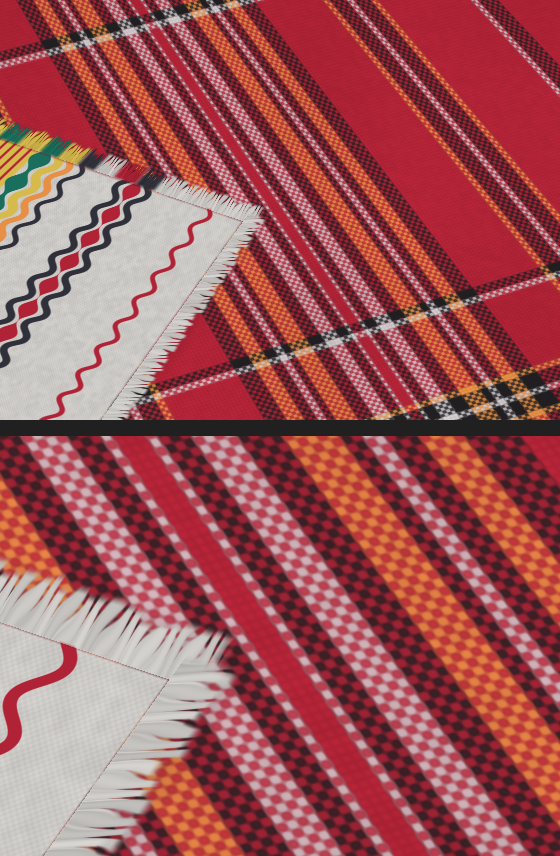
Top: the whole. Bottom: its middle third, enlarged.
Give the GLSL for this texture, as a Shadertoy shader.

```glsl
// A red tartan cloth seen at a slant, with a cream fringed mat over its lower left.
// The tartan is a soft checker of warp and weft threads coloured by stripe counts;
// the mat has its own slanted axes, embroidered waves and layered fringe strands.

#define THREAD 0.0082        // width of a tartan thread
#define WEAVE_CONTRAST 0.66  // how far the upper thread hides the lower
#define WARP_CENTRE 0.321    // mirror axis of the warp stripes
#define HEM 0.583            // right hem of the mat
#define FRINGE 0.054         // longest fringe strand
#define STRAND 0.0125        // spacing of fringe strands
#define WAVE_PERIOD 0.073    // length of one embroidered wave
#define MAT_WEAVE 0.0065     // thread spacing of the mat
#define TAU 6.28318

const vec3 RED = vec3(0.69, 0.135, 0.21);
const vec3 BLACK = vec3(0.13, 0.12, 0.13);
const vec3 WHITE = vec3(0.80, 0.78, 0.79);
const vec3 ORANGE = vec3(0.90, 0.56, 0.27);
const vec3 CREAM = vec3(0.825, 0.815, 0.80);
const vec3 YELLOW = vec3(0.84, 0.73, 0.30);
const vec3 GREEN = vec3(0.10, 0.43, 0.36);
const vec3 NAVY = vec3(0.19, 0.19, 0.23);

float hash(vec2 p) {
    return fract(sin(dot(p, vec2(127.1, 311.7))) * 43758.5);
}

float noise(vec2 p) {
    vec2 i = floor(p), f = fract(p);
    f = f * f * (3.0 - 2.0 * f);
    return mix(mix(hash(i), hash(i + vec2(1, 0)), f.x),
               mix(hash(i + vec2(0, 1)), hash(i + vec2(1, 1)), f.x), f.y);
}

// Soft mask of lo < x < hi, with edge softness e
float band(float x, float lo, float hi, float e) {
    return smoothstep(lo - e, lo + e, x) * (1.0 - smoothstep(hi - e, hi + e, x));
}

vec3 dye(float black, float white, float orange) {
    return mix(mix(mix(RED, BLACK, black), WHITE, white), ORANGE, orange);
}

// Stripes are counted in threads outward from the mirror axis
vec3 warpColour(float n, float e) {
    float black = band(n, 2.0, 35.0, e) + band(n, 55.0, 71.0, e) + band(n, 98.0, 106.0, e);
    float white = band(n, 2.0, 3.0, e) + band(n, 6.0, 10.0, e) + band(n, 21.0, 23.0, e)
                + band(n, 62.0, 64.0, e) + band(n, 98.0, 100.0, e);
    float k = abs(n - 63.0);
    float orange = band(n, 14.0, 19.0, e) + band(n, 26.0, 30.0, e) + band(k, 6.0, 8.0, e);
    return dye(black, white, orange);
}

vec3 weftColour(float n, float e) {
    float line = n < 70.0 ? n - 15.0 : n - 125.0;  // two thin lines
    float k = abs(n - 163.0);                      // one wide stripe
    return dye(band(line, 0.0, 3.0, e) + band(k, -1.0, 8.0, e),
               band(line, 3.0, 5.0, e) + band(k, -1.0, 1.0, e), band(k, 6.0, 8.0, e));
}

vec3 tartan(vec2 p, float px) {
    float u = (p.x - 0.58 * p.y) / (1.0 + 0.30 * p.y);
    float v = (p.y + 0.253 * p.x) / (1.0 - 0.0485 * p.x);
    vec2 n = vec2(abs(u - WARP_CENTRE) / THREAD + 0.5, v / THREAD);
    float e = 0.25 + 0.5 * px / THREAD;
    vec2 s = sin(0.5 * TAU * n);
    float over = mix(0.5, smoothstep(-0.6, 0.6, s.x * s.y), WEAVE_CONTRAST);
    vec3 c = mix(weftColour(n.y, e), warpColour(n.x, e), over);
    c *= 0.95 + 0.07 * abs(s.x * s.y);
    return c * (0.95 + 0.05 * noise(n * 0.7) + 0.07 * noise(p * 4.0));
}

// Wavy embroidered line along b, offset d from its axis
float wave(float d, float b, float amp, float width, float px) {
    float t = TAU * b / WAVE_PERIOD, slope = amp * TAU / WAVE_PERIOD * cos(t);
    return 1.0 - smoothstep(width - px, width + px, abs(d - amp * sin(t)) / sqrt(1.0 + 0.6 * slope * slope));
}

vec3 matColour(float a, float b, float px) {
    vec3 c = CREAM * (0.97 + 0.03 * sin(TAU * a / MAT_WEAVE) * sin(TAU * b / MAT_WEAVE));
    c *= 0.96 + 0.07 * noise(vec2(a, b) * 90.0);
    // Yellow border with thin red lines, beside a chain of green diamonds
    c = mix(c, YELLOW, 1.0 - smoothstep(-0.08, -0.07, a));
    c = mix(c, RED, band(fract(a / 0.028), 0.3, 0.6, 0.1) * (1.0 - step(-0.09, a)));
    float swell = sin(TAU * b / WAVE_PERIOD);
    c = mix(c, GREEN, 1.0 - smoothstep(-px, px, abs(a + 0.05) - 0.019 - 0.013 * swell));
    c = mix(c, YELLOW, wave(a + 0.004, b, 0.013, 0.013, px));
    c = mix(c, ORANGE, wave(a - 0.034, b, 0.013, 0.010, px));
    c = mix(c, NAVY, wave(a - 0.075, b, 0.015, 0.007, px));
    // Red diamonds held between two mirrored dark waves
    float d = abs(a - 0.255);
    c = mix(c, RED, 1.0 - smoothstep(-px, px, d - 0.012 - 0.012 * swell));
    c = mix(c, NAVY, wave(d - 0.035, b, 0.014, 0.009, px));
    return mix(c, RED, wave(a - 0.482, b, 0.013, 0.006, px));
}

vec3 fringeColour(float a) {
    vec3 c = mix(CREAM, YELLOW, 1.0 - step(0.06, a));
    c = mix(c, GREEN, band(a, -0.22, -0.15, 0.01) + band(a, -0.07, -0.01, 0.01));
    c = mix(c, NAVY, band(a, 0.06, 0.115, 0.01) + band(a, 0.25, 0.31, 0.01));
    return mix(c, RED, band(a, 0.18, 0.25, 0.01));
}

// Coverage (x) and shade (y) of two crossing layers; reach is 0 at the hem, 1 at the tip
vec2 fringe(float s, float reach) {
    vec2 result = vec2(0.0, 0.8);
    for (float layer = 0.0; layer < 2.0; layer++) {
        float t = s + 0.5 * layer + (0.7 * layer - 0.3) * reach + 0.25 * sin(1.9 * s + 4.0 * reach);
        float h = hash(vec2(floor(t), layer)), w = abs(fract(t) - 0.5);
        float cover = 1.0 - smoothstep(0.34, 0.56, w + 0.12 * reach);
        cover *= step(0.0, reach) * (1.0 - smoothstep(-0.1, 0.1, reach - 0.66 - 0.34 * h));
        result = vec2(max(result.x, cover), mix(result.y, 1.04 - 0.5 * w * w - 0.14 * h, cover));
    }
    return result;
}

void mainImage(out vec4 fragColor, in vec2 fragCoord) {
    float px = 1.0 / iResolution.y;
    vec2 p = vec2(fragCoord.x, iResolution.y - fragCoord.y) * px;  // y runs down
    vec3 c = tartan(p, px);

    // Mat axes: a crosses the embroidery, b follows it from the top hem
    float a = (p.x + p.y - 0.521) / (1.0 + 0.49 * (p.y - 0.521));
    float b = p.y - 0.33 - 0.34 * p.x;
    c *= 1.0 - 0.25 * (1.0 - smoothstep(HEM, HEM + 0.075, a)) * smoothstep(-0.06, 0.0, b);

    vec2 top = fringe(a / STRAND, -b / FRINGE);
    c = mix(c, fringeColour(a) * top.y, top.x * (1.0 - smoothstep(0.6, 0.62, a)));
    vec2 side = fringe((b + 0.25 * (a - HEM)) / STRAND, (a - HEM) / FRINGE);
    c = mix(c, CREAM * side.y, side.x * smoothstep(-0.03, -0.015, b));

    float soft = 3.0 * px;
    float body = smoothstep(-soft, soft, b) * (1.0 - smoothstep(HEM - soft, HEM + soft, a));
    fragColor = vec4(mix(c, matColour(a, b, px), body), 1.0);
}
```
